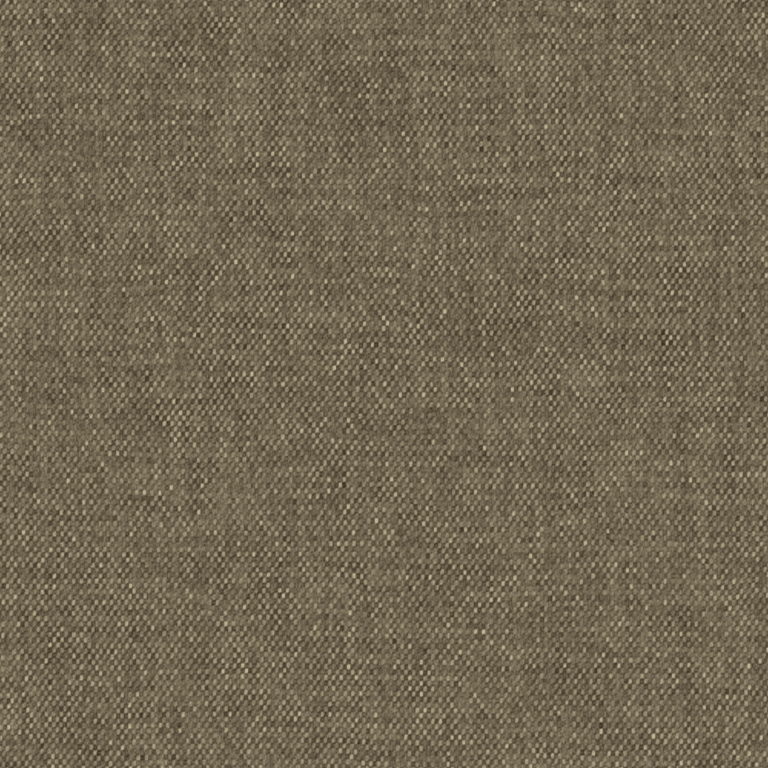
A Shadertoy shader for this texture:

```glsl
const vec3 SHADOW_COLOR = vec3(0.32, 0.28, 0.215);
const vec3 LIGHT_COLOR = vec3(0.62, 0.58, 0.475);
const vec2 THREADS = vec2(200.0, 144.0);  // warp and weft threads per canvas
const float MEAN_TONE = 0.42;
const float WEAVE_DEPTH = 0.31;
const float DIAGONAL_BIAS = 0.59;         // share of the rising diagonal
const float STITCH_EDGE = 1.5;            // steepness of stitch borders
const float GAP_DEPTH = 0.10;             // dark seams between threads
const float WANDER = 1.0;                 // thread drift, in threads
const float STITCH_VARIATION = 0.32;
const float WARP_VARIATION = 0.22;
const float WEFT_VARIATION = 0.20;
const vec2 GRAIN_SCALE = vec2(500.0, 400.0);
const float GRAIN_DEPTH = 0.42;
const float FLECK_DEPTH = 0.28;
const float PI = 3.14159265;

float hash(vec2 p) {
    vec3 q = fract(p.xyx * 0.1031);
    q += dot(q, q.yzx + 33.33);
    return fract((q.x + q.y) * q.z);
}

// Lattice noise; a narrow blend keeps each lattice point a distinct block
float blockNoise(vec2 p, float blend) {
    vec2 cell = floor(p);
    vec2 f = smoothstep(0.5 - blend, 0.5 + blend, fract(p));
    float low = mix(hash(cell), hash(cell + vec2(1.0, 0.0)), f.x);
    float high = mix(hash(cell + vec2(0.0, 1.0)), hash(cell + 1.0), f.x);
    return mix(low, high, f.y);
}

float signedNoise(vec2 p) {
    return blockNoise(p, 0.5) - 0.5;
}

// Plain weave: stitches peak at integer crossings and lean to the right
float weave(vec2 p) {
    float rising = cos(PI * (p.x - p.y));
    float falling = cos(PI * (p.x + p.y));
    float wave = STITCH_EDGE * mix(falling, rising, DIAGONAL_BIAS);
    return wave / sqrt(0.5 + wave * wave);
}

void mainImage(out vec4 fragColor, in vec2 fragCoord) {
    vec2 uv = fragCoord / iResolution.y;

    // Threads drift gently across the cloth
    vec2 drift = vec2(signedNoise(uv * vec2(9.0, 14.0) + 31.0),
                      signedNoise(uv * vec2(14.0, 9.0) + 67.0));
    vec2 thread = uv * THREADS + WANDER * drift;

    // Tight and loose patches change the depth of the weave
    float patches = 0.5 * blockNoise(uv * 7.0 + 11.0, 0.5)
                  + 0.5 * blockNoise(uv * 23.0 + 47.0, 0.5);
    float depth = mix(0.7, 1.3, patches);
    float stitch = weave(thread);

    // Seams run upright beside raised warp and level beside raised weft
    vec2 seams = cos(2.0 * PI * thread);
    float gap = mix(seams.y, seams.x, 0.5 + 0.5 * stitch);

    // Uneven yarn along each warp and weft thread
    float warpYarn = blockNoise(vec2(thread.x, uv.y * 16.0 + 5.0), 0.3) - 0.5;
    float weftYarn = blockNoise(vec2(uv.x * 16.0 + 83.0, thread.y), 0.3) - 0.5;

    // Single stitches contrast with their neighbours, so wide areas stay even
    vec2 site = thread + 400.0;
    float stitchTone = blockNoise(site, 0.25);
    float contrast = stitchTone - 0.5 * blockNoise(site + vec2(1.0, 0.0), 0.25)
                   - 0.5 * blockNoise(site + vec2(0.0, 1.0), 0.25);

    // Fibres and rare pale flecks
    float fibre = signedNoise(uv * GRAIN_SCALE + 700.0);
    float fleck = smoothstep(0.9, 1.0, stitchTone) * smoothstep(0.2, 0.9, stitch);

    float relief = WEAVE_DEPTH * depth * (0.6 + 0.8 * stitchTone);
    float tone = MEAN_TONE + relief * stitch + GAP_DEPTH * gap;
    tone += WARP_VARIATION * warpYarn + WEFT_VARIATION * weftYarn;
    tone += STITCH_VARIATION * contrast;
    tone += GRAIN_DEPTH * fibre + FLECK_DEPTH * fleck;
    tone = clamp(tone, -0.3, 1.4);

    fragColor = vec4(mix(SHADOW_COLOR, LIGHT_COLOR, tone), 1.0);
}
```
